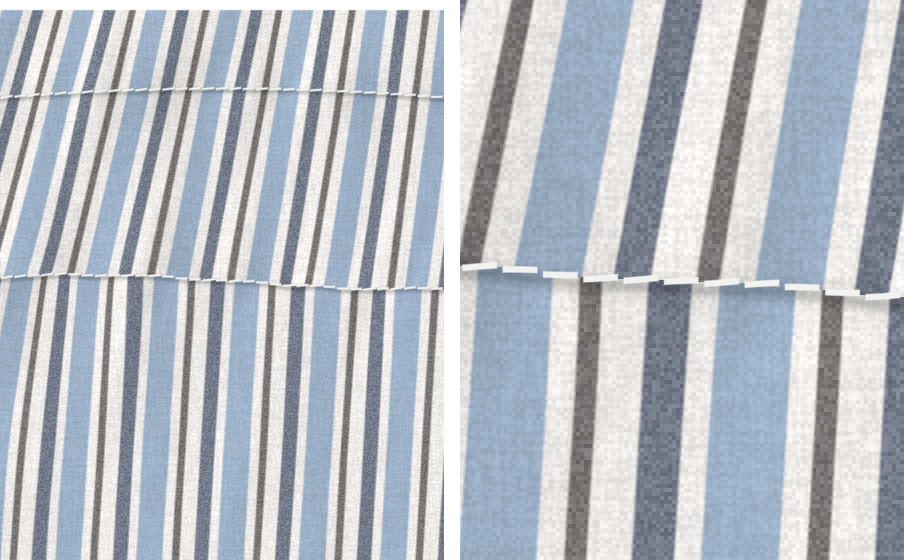
Left, the full canvas; right, a detail of the centre.
This texture is drawn by a Shadertoy shader. Its source:

```glsl
const vec3 WHITE = vec3(0.935, 0.925, 0.912);
const vec3 BLUE  = vec3(0.615, 0.695, 0.785);
const vec3 NAVY  = vec3(0.455, 0.485, 0.545);
const vec3 BROWN = vec3(0.475, 0.460, 0.455);

// Lengths are fractions of the canvas height
const float UPPER_PERIOD = 0.143, UPPER_START = 0.4375;
const float LOWER_PERIOD = 0.145, LOWER_START = 0.2435;
// Stripe (centre, half width) as fractions of a period
const vec2 UPPER_BLUE = vec2(0.14, 0.145), LOWER_BLUE = vec2(0.16, 0.160);
const vec2 UPPER_NAVY = vec2(0.50, 0.080), LOWER_NAVY = vec2(0.80, 0.088);
const vec2 UPPER_BROWN = vec2(0.81, 0.045), LOWER_BROWN = vec2(0.48, 0.045);

const float CLOTH_TOP = 0.982;
const float STITCH_LENGTH = 0.024, STITCH_HALF_WIDTH = 0.0019;
const float THREADS = 420.0;
const float WOBBLE = 0.009, FOLD_SHADE = 0.16, WEAVE_SHADE = 0.08;

float hash(vec2 p) {
    p = fract(p * vec2(0.1031, 0.1173));
    p += dot(p, p.yx + 33.33);
    return fract((p.x + p.y) * p.x * 7.31);
}

float noise(vec2 p) {
    vec2 i = floor(p), f = fract(p);
    f = f * f * (3.0 - 2.0 * f);
    return mix(mix(hash(i), hash(i + vec2(1, 0)), f.x),
               mix(hash(i + vec2(0, 1)), hash(i + vec2(1, 1)), f.x), f.y);
}

float topSeam(float u) {
    float c = 2.0 * u - 1.0;
    return 0.842 - 0.016 * c * c;
}

float lowSeam(float u) {
    return 0.497 + 0.013 * cos(4.6 * (u - 0.2)) + 0.005 * (noise(vec2(u * 14.0, 3.0)) - 0.5);
}

float stripe(float phase, vec2 shape, float blur) {
    float d = abs(fract(phase - shape.x + 0.5) - 0.5) - shape.y;
    return 1.0 - smoothstep(-blur, blur, d);
}

vec3 stripes(float phase, vec2 blue, vec2 navy, vec2 brown, float blur, float speckle) {
    vec3 c = mix(WHITE, BLUE, stripe(phase, blue, blur));
    c = mix(c, NAVY + speckle, stripe(phase, navy, blur));
    return mix(c, BROWN + speckle, stripe(phase, brown, blur));
}

// Slanted thread with twisted ends, over a soft shadow
vec3 stitch(vec3 c, vec2 p, float seam, float pixel) {
    float d = p.y - seam;
    float along = fract(p.x / STITCH_LENGTH) - 0.5;
    float across = abs(d - 0.0025 * along) - STITCH_HALF_WIDTH;
    float ends = (abs(along) - 0.43) * STITCH_LENGTH;
    c *= 1.0 - 0.20 * exp(-pow((d + 0.004) / 0.005, 2.0));
    float thread = 1.0 - smoothstep(-pixel, pixel, max(across, ends));
    return mix(c, vec3(0.95, 0.95, 0.94), thread);
}

void mainImage(out vec4 fragColor, in vec2 fragCoord) {
    vec2 p = fragCoord / iResolution.y;
    float u = fragCoord.x / iResolution.x;
    float pixel = 1.0 / iResolution.y;
    float seamA = topSeam(u), seamB = lowSeam(u);
    bool upper = p.y > seamB;

    // Gathers are strongest by the seams and on the left
    float nearA = exp(-abs(p.y - seamA) * 13.0);
    float nearB = exp(-abs(p.y - seamB) * 13.0);
    float gather = 0.25 + 0.7 * max(nearA, nearB);
    gather *= mix(1.3, 0.7, u);
    float side = upper ? 0.0 : 40.0;
    float fold = noise(vec2((p.x - 0.25 * p.y) * 19.0 + side, p.y * 5.0));
    float crease = noise(vec2((p.x - 0.35 * p.y) * 42.0 + side, p.y * 7.0 + 9.0));
    float x = p.x + WOBBLE * gather * (fold - 0.5);

    // Fine woven threads
    vec2 cell = floor(p * THREADS);
    float weave = hash(cell) - 0.5;
    weave += 0.6 * (noise(p * vec2(THREADS, 45.0)) - 0.5);
    weave += 0.6 * (noise(p * vec2(45.0, THREADS)) - 0.5);
    float speckle = 0.12 * (hash(cell + 71.0) - 0.5);

    // Panels lean separately; the stripe order turns round at the low seam
    vec3 c;
    float blur = pixel + 0.0008;
    if (upper) {
        float rise = (p.y - seamB) / (seamA - seamB);
        float over = max(p.y - seamA, 0.0);
        x -= mix(0.088, 0.042, u) * min(rise, 1.0) + over * mix(0.33, 0.13, u);
        c = stripes((x - UPPER_START) / UPPER_PERIOD, UPPER_BLUE, UPPER_NAVY, UPPER_BROWN,
                    blur / UPPER_PERIOD, speckle);
    } else {
        float rise = p.y / seamB;
        x -= 0.029 * rise + 0.035 * rise * rise * smoothstep(0.3, 0.0, u);
        c = stripes((x - LOWER_START) / LOWER_PERIOD, LOWER_BLUE, LOWER_NAVY, LOWER_BROWN,
                    blur / LOWER_PERIOD, speckle);
    }

    // Cloth shading
    float shade = (fold - 0.55) + 0.6 * (crease - 0.5);
    c *= 1.0 + FOLD_SHADE * gather * shade + WEAVE_SHADE * weave;

    // Seams and the plain margin above the cloth
    c = stitch(c, p, seamA, pixel);
    c = stitch(c, p, seamB, pixel);
    c = mix(c, vec3(1.0), smoothstep(-pixel, pixel, p.y - CLOTH_TOP));
    fragColor = vec4(clamp(c, 0.0, 1.0), 1.0);
}
```
